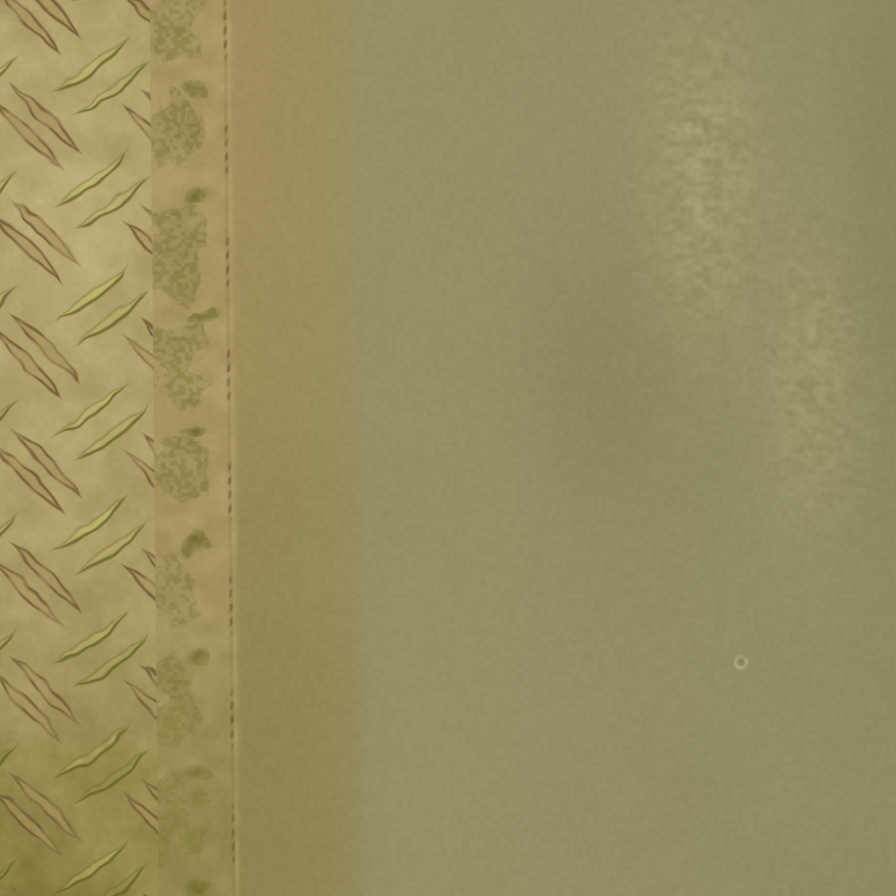
Write a Shadertoy shader that draws this texture.

```glsl
// A worn metal tread plate on the left, a seam, and a smooth glossy panel.
// The raised lugs repeat on a sheared lattice of lens shapes; noise makes
// the stains and the rippled glints. Positions run from the top left.

float hash(vec2 p) {
    vec3 q = fract(vec3(p.xyx) * 0.1031);
    q += dot(q, q.yzx + 33.33);
    return fract((q.x + q.y) * q.z);
}

float noise(vec2 p) {
    vec2 i = floor(p), f = fract(p);
    f = f * f * (3.0 - 2.0 * f);
    return mix(mix(hash(i), hash(i + vec2(1, 0)), f.x),
               mix(hash(i + vec2(0, 1)), hash(i + vec2(1, 1)), f.x), f.y);
}

float fbm(vec2 p) {
    float sum = 0.0, amp = 0.5;
    for (int i = 0; i < 4; i++) {
        sum += amp * noise(p);
        p = p * 2.03 + 17.3;
        amp *= 0.5;
    }
    return sum;
}

// Soft elliptical spot.
float glow(vec2 p, vec2 centre, vec2 radius) {
    vec2 d = (p - centre) / radius;
    return exp(-dot(d, d));
}

// Antialiased stroke around a zero crossing.
float stroke(float d, float width, float soft) {
    return 1.0 - smoothstep(width - soft, width + soft, abs(d));
}

// Offset to the nearest copy of a point on the sheared lattice.
vec2 latticeOffset(vec2 p, vec2 centre, vec2 pitch, float shear) {
    vec2 d = p - centre;
    float column = round(d.x / pitch.x);
    d -= column * vec2(pitch.x, shear);
    d.y -= pitch.y * round(d.y / pitch.y);
    return d;
}

// Bent lens: x is the distance to its outline, y the side of its axis.
vec2 lens(vec2 d, vec2 halfAxis, float width, float bend) {
    float len = length(halfAxis);
    vec2 dir = halfAxis / len;
    float along = dot(d, dir) / len;
    float taper = 1.0 - along * along;
    float side = dot(d, vec2(-dir.y, dir.x)) - bend * taper;
    return vec2(abs(side) - width * taper, side);
}

// Lug lit from the upper left with a green shadow below.
vec3 litLug(vec3 base, vec2 l, float shine, float soft) {
    float inside = 1.0 - smoothstep(-soft, soft, l.x);
    vec3 col = mix(base, vec3(0.75, 0.71, 0.43), inside * shine);
    float shade = stroke(l.x, 0.0016, soft * 1.5) * smoothstep(-0.002, 0.002, l.y);
    float rim = stroke(l.x, 0.0010, soft * 1.5);
    return mix(col, vec3(0.38, 0.37, 0.13), max(shade * 0.85, rim * 0.4));
}

// Lug drawn mainly by its brown outline, broken by wear.
vec3 outlinedLug(vec3 base, vec2 l, float wear, float soft) {
    float inside = 1.0 - smoothstep(-soft, soft, l.x);
    vec3 col = mix(base, vec3(0.65, 0.57, 0.36), inside * 0.6);
    float line = stroke(l.x, 0.0013, soft * 1.5);
    return mix(col, vec3(0.42, 0.33, 0.19), line * mix(0.45, 0.95, wear));
}

vec3 treadPlate(vec2 p, vec2 pitch, float soft) {
    vec3 col = mix(vec3(0.67, 0.61, 0.405), vec3(0.575, 0.53, 0.30), smoothstep(0.58, 1.0, p.y));
    col += 0.04 * glow(p, vec2(0.07, 0.25), vec2(0.10, 0.20));
    col -= 0.04 * glow(p, vec2(0.0, 1.0), vec2(0.10, 0.12));
    col += 0.12 * (fbm(p * 30.0) - 0.47);
    vec2 rough = p + 0.005 * (vec2(noise(p * 70.0), noise(p * 70.0 + 31.0)) - 0.5);
    float wear = smoothstep(0.2, 0.7, noise(p * 60.0 + 5.0));
    for (int i = 0; i < 2; i++) {
        float k = float(i);
        vec2 rising = latticeOffset(rough, vec2(0.102, 0.072) + k * vec2(0.022, 0.027), pitch, 0.006);
        vec2 falling = latticeOffset(rough, vec2(0.051, 0.132) + k * vec2(-0.020, 0.018), pitch, 0.006);
        float shine = (0.9 - 0.4 * k - 0.4 * smoothstep(0.5, 0.9, p.y)) * mix(0.5, 1.0, wear);
        col = litLug(col, lens(rising, vec2(0.036, -0.026), 0.0050, 0.003), shine, soft);
        col = outlinedLug(col, lens(falling, vec2(0.035, 0.034), 0.0060, -0.001), wear, soft);
    }
    return col;
}

// Flat margin with gritty stains, one large and one small per row.
vec3 stainedStrip(vec2 p, float rowPitch, float soft) {
    vec3 col = mix(vec3(0.655, 0.585, 0.385), vec3(0.575, 0.53, 0.31), smoothstep(0.55, 1.0, p.y));
    vec2 pitch = vec2(4.0, rowPitch);
    vec2 warp = 0.045 * (vec2(fbm(p * 32.0), fbm(p * 32.0 + 9.0)) - 0.47);
    vec2 large = latticeOffset(p + warp * 1.8, vec2(0.196, 0.018), pitch, 0.0);
    vec2 small = latticeOffset(p + warp * 0.8, vec2(0.221, 0.096), pitch, 0.0);
    float d = min(length(large / vec2(0.029, 0.042)), length(small / vec2(0.014, 0.010))) - 1.0;
    float stain = 1.0 - smoothstep(-0.15, 0.1, d);
    float speckle = smoothstep(0.3, 0.75, noise(p * 230.0));
    col = mix(col, vec3(0.52, 0.48, 0.25), stain * (0.2 + 0.55 * speckle));
    col = mix(col, vec3(0.43, 0.40, 0.18), stroke(d, 0.03, 0.10) * 0.42 * noise(p * 90.0 + 3.0));
    float dark = glow(small, vec2(0.0), vec2(0.011, 0.007));
    return mix(col, vec3(0.42, 0.40, 0.16), dark * 0.6) + 0.05 * (noise(p * 60.0) - 0.5);
}

vec3 glossyPanel(vec2 p) {
    vec3 col = mix(vec3(0.585, 0.56, 0.40), vec3(0.56, 0.545, 0.39), smoothstep(0.4, 1.0, p.x));
    col -= 0.022 * glow(p, vec2(0.68, 0.42), vec2(0.11, 0.15));
    col -= 0.02 * glow(p, vec2(1.0, 0.25), vec2(0.06, 0.4));
    // Rippled reflections
    float glint = glow(p, vec2(0.785, 0.20), vec2(0.065, 0.17))
                + 0.8 * glow(p, vec2(0.91, 0.42), vec2(0.06, 0.16));
    float ripple = noise(p * vec2(95.0, 150.0)) + 0.6 * noise(p * 210.0 + 7.0) - 0.8;
    col += glint * (vec3(0.05, 0.042, 0.03) + 0.07 * ripple);
    // Warm band along the seam
    vec3 warm = mix(vec3(0.62, 0.555, 0.355), vec3(0.55, 0.515, 0.31), smoothstep(0.2, 1.0, p.y));
    float x = p.x - 0.02 * p.y;
    float band = 0.75 * (1.0 - smoothstep(0.28, 0.45, x)) + 0.25 * (1.0 - smoothstep(0.375, 0.395, x));
    col = mix(col, warm, band);
    // Small blister
    vec2 b = p - vec2(0.827, 0.739);
    col += 0.13 * stroke(length(b) - 0.006, 0.001, 0.003) * (0.5 + noise(b * 150.0));
    return col - 0.04 * glow(b, vec2(0.0), vec2(0.004));
}

void mainImage(out vec4 fragColor, in vec2 fragCoord) {
    vec2 p = fragCoord / iResolution.xy;
    p.y = 1.0 - p.y;
    float soft = max(0.0013, 0.8 / iResolution.y);
    vec2 pitch = vec2(0.146, 0.128);
    float stripX = 0.167 + 0.010 * p.y;
    float seamX = 0.249 + 0.010 * p.y;

    vec3 col = mix(treadPlate(p, pitch, soft), stainedStrip(p, pitch.y, soft),
                   smoothstep(stripX - soft, stripX + soft, p.x));
    col = mix(col, glossyPanel(p), smoothstep(seamX, seamX + 0.016, p.x));

    // Seam: pale ridge with clusters of slanted dark dashes
    float seam = p.x - seamX;
    col = mix(col, vec3(0.73, 0.65, 0.44), stroke(seam - 0.006, 0.002, 0.003) * 0.55 * noise(p * 40.0 + 2.0));
    float cluster = smoothstep(-0.3, 0.4, cos(6.2832 * (p.y - 0.035) / pitch.y));
    float dash = smoothstep(-0.5, 0.4, sin(p.y * 400.0 + seam * 300.0));
    float fleck = 0.15 + 0.65 * cluster * dash * mix(0.5, 1.0, noise(p * 80.0));
    col = mix(col, vec3(0.40, 0.32, 0.16), stroke(seam - 0.002, 0.0016, soft * 1.5) * fleck);

    col += 0.02 * (noise(p * 230.0) - 0.5) + 0.015 * (fbm(p * 9.0) - 0.47);
    fragColor = vec4(col, 1.0);
}
```
